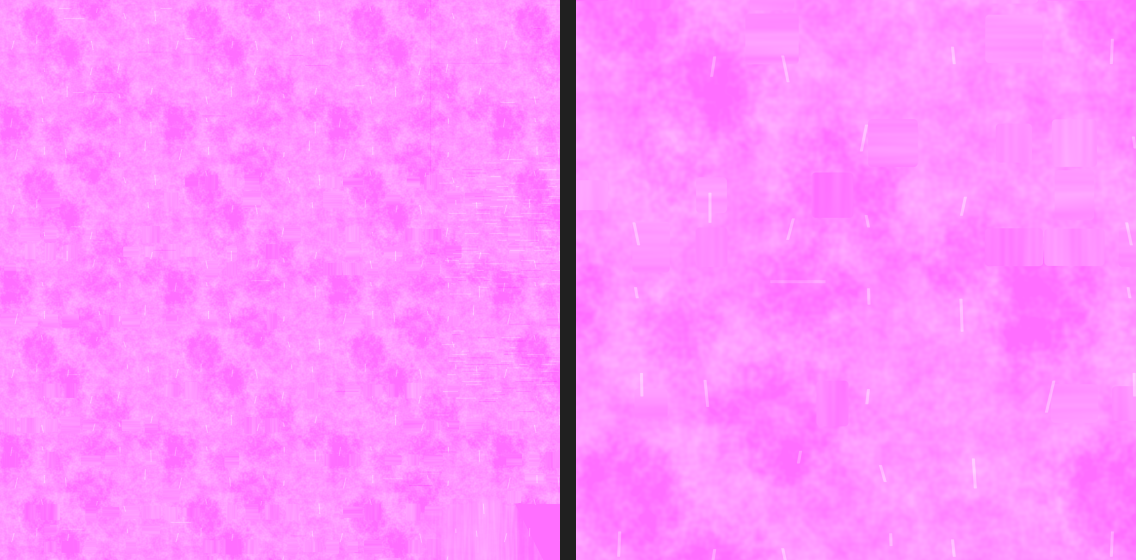
Left: the whole. Right: its middle third, enlarged.
Write a Shadertoy shader that draws this pattern.

```glsl
// Mottled pink plaster: a square tile of ragged dark blotches and periodic gradient
// noise repeats about 3.4 times each way. Unrepeated wear lies on top: smeared
// blocks, pale nicks, fine horizontal scratches and a flat, streaked corner.

const float REPEATS = 3.41;
const float NICKS_PER_TILE = 6.0;

// Blotches inside one tile: centre x, centre y (downwards), radius.
const vec3 BLOTCHES[10] = vec3[10](
    vec3(0.56, 0.97, 0.11), vec3(0.20, 0.15, 0.09), vec3(0.67, 0.52, 0.10),
    vec3(0.07, 0.74, 0.10), vec3(0.33, 0.80, 0.07), vec3(0.42, 0.31, 0.10),
    vec3(0.60, 0.73, 0.08), vec3(0.93, 0.66, 0.07), vec3(0.33, 0.48, 0.07),
    vec3(0.30, 0.14, 0.07));

float hash(vec2 p) {
    vec3 q = fract(p.xyx * vec3(0.1031, 0.1030, 0.0973));
    q += dot(q, q.yzx + 33.33);
    return fract((q.x + q.y) * q.z);
}

float cornerSlope(vec2 cell, vec2 offset, float period) {
    float angle = 6.2832 * hash(mod(cell, period) * 7.31 + period * 3.0);
    return dot(vec2(cos(angle), sin(angle)), offset);
}

// Gradient noise that wraps after a whole number of cells.
float gradientNoise(vec2 p, float period) {
    vec2 i = floor(p), f = fract(p), e = vec2(1.0, 0.0);
    vec2 u = f * f * f * (f * (f * 6.0 - 15.0) + 10.0);
    return mix(mix(cornerSlope(i, f, period), cornerSlope(i + e, f - e, period), u.x),
               mix(cornerSlope(i + e.yx, f - e.yx, period),
                   cornerSlope(i + 1.0, f - 1.0, period), u.x), u.y);
}

float tiledFbm(vec2 p) {
    float sum = 0.0, amplitude = 0.42, frequency = 5.0;
    for (int octave = 0; octave < 5; octave++) {
        sum += amplitude * gradientNoise(p * frequency, frequency);
        amplitude *= 0.84;
        frequency *= 2.0;
    }
    return sum;
}

// Green level of the repeating mottle; low is saturated, high is pale.
float mottle(vec2 p) {
    vec2 t = p * REPEATS;
    float grain = tiledFbm(t);
    float dark = 0.0;
    for (int k = 0; k < BLOTCHES.length(); k++) {
        vec2 d = fract(t - BLOTCHES[k].xy + 0.5) - 0.5;
        float r = length(d) / BLOTCHES[k].z + 0.9 * grain;
        dark = max(dark, 1.0 - smoothstep(0.3, 1.6, r));
    }
    return clamp(0.575 + 0.23 * grain - 0.095 * dark, 0.43, 0.68);
}

float boxMask(vec2 p, vec2 halfSize, float radius, float blur) {
    vec2 q = abs(p) - halfSize + radius;
    float d = length(max(q, 0.0)) + min(max(q.x, q.y), 0.0) - radius;
    return 1.0 - smoothstep(-blur, blur, d);
}

// Swaps some blocks of varied size for a version smeared along one axis.
float smearBlocks(float tone, vec2 p, vec2 size, float px) {
    vec2 cell = floor(p / size), centre = (cell + 0.5) * size;
    float wornRow = step(0.6, hash(vec2(cell.y, 7.0)));
    float chance = 0.45 * wornRow * smoothstep(0.2, 0.4, p.y) + 0.12 * smoothstep(0.8, 0.95, p.y);
    if (hash(cell + 19.0) > chance) return tone;
    vec2 along = hash(cell + 41.0) < 0.5 ? vec2(0.06, 1.0) : vec2(1.0, 0.06);
    float smeared = mottle(centre + (p - centre) * along);
    vec2 extent = size * mix(vec2(0.25), vec2(0.5), vec2(hash(cell + 53.0), hash(cell + 59.0)));
    return mix(tone, smeared, boxMask(p - centre, extent, size.y * 0.08, px));
}

// Short, nearly upright nicks, kept in the same places but missing from some tiles.
float nicks(vec2 p, float px) {
    float scale = REPEATS * NICKS_PER_TILE;
    vec2 cell = floor(p * scale), home = mod(cell, NICKS_PER_TILE);
    vec2 centre = 0.3 + 0.4 * vec2(hash(home + 3.0), hash(home + 11.0));
    vec2 d = (fract(p * scale) - centre) / scale;
    d.x += d.y * (hash(home + 23.0) - 0.5) * 0.6;
    float halfLength = mix(0.003, 0.010, hash(home + 31.0));
    float shown = step(0.3, hash(home + 47.0)) * step(0.25, hash(cell + 61.0));
    return shown * boxMask(d, vec2(0.0009, halfLength), 0.0005, px);
}

// Broken horizontal hairlines, signed: pale above zero, dark below.
float hairlines(vec2 p, float px) {
    vec2 size = vec2(0.045, 0.006);
    float row = floor(p.y / size.y);
    vec2 q = vec2(p.x + size.x * hash(vec2(row, 5.0)), p.y);
    vec2 cell = floor(q / size), d = q - (cell + 0.5) * size;
    float halfLength = size.x * mix(0.12, 0.48, hash(cell + 73.0));
    float region = smoothstep(0.76, 0.84, p.x)
                 * (boxMask(vec2(0.0, p.y - 0.39), vec2(1.0, 0.12), 0.0, 0.02)
                  + boxMask(vec2(0.0, p.y - 0.66), vec2(1.0, 0.06), 0.0, 0.02));
    float shown = step(hash(cell + 89.0), 0.012 + 0.5 * region);
    float shade = hash(cell + 97.0) < 0.6 ? 1.0 : -0.8;
    return shown * shade * boxMask(d, vec2(halfLength, 0.0009), 0.0004, px);
}

// Lower right: stretched upright streaks, then one flat saturated patch.
float wornCorner(float tone, vec2 p, float px) {
    float edge = 0.9 + 0.06 * gradientNoise(vec2(p.x * 24.0, 0.5), 64.0);
    float streaked = smoothstep(0.72, 0.82, p.x) * smoothstep(edge, edge + 0.02, p.y);
    float streaks = mottle(vec2(p.x, 0.9 + (p.y - 0.9) * 0.08));
    tone = mix(tone, streaks, streaked * 0.8);
    float inside = min(p.x - 0.92 - 0.5 * (p.y - 0.9), p.y - 0.9);
    return mix(tone, 0.435, smoothstep(-px, px, inside));
}

void mainImage(out vec4 fragColor, in vec2 fragCoord) {
    vec2 p = fragCoord / iResolution.xy;
    p.y = 1.0 - p.y;
    float px = 0.7 / min(iResolution.x, iResolution.y);
    float tone = smearBlocks(mottle(p), p, vec2(0.036, 0.031), px);
    tone = wornCorner(tone, p, px);
    tone += 0.15 * nicks(p, px) + 0.10 * hairlines(p, px);
    // One long, faint seam with a side branch.
    float seam = max(boxMask(p - vec2(0.769, 0.16), vec2(0.0008, 0.17), 0.0, px),
                     boxMask(p - vec2(0.837, 0.113), vec2(0.068, 0.0008), 0.0, px));
    fragColor = vec4(1.0, tone - 0.06 * seam, 1.0, 1.0);
}
```
